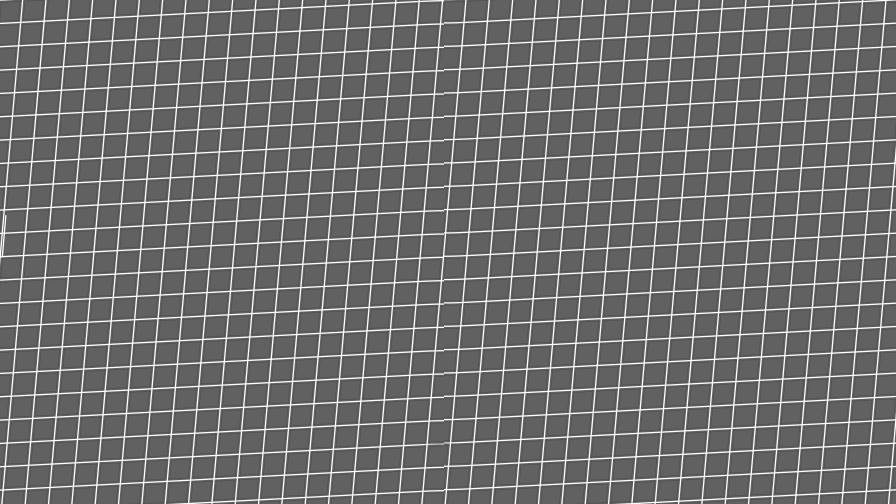
Write a WebGL 2 fragment shader that draws this pattern.

```glsl
#version 300 es
precision highp float;
// Thin white lattice on flat grey: two line families, each sheared a few
// degrees off its axis, drawn from the distance to the nearest line.
// A faint seam, a worn spot and one stray stroke break the regularity.

uniform vec2 u_resolution;
out vec4 fragColor;

const float CELLS_DOWN = 21.6;              // cells per canvas height
const vec2  SLOPE = vec2(0.0875, 0.0524);   // lean of uprights, rise of levels
const vec2  PHASE = vec2(0.08, 0.595);      // offset of each family, in cells
const float LINE_HALF = 0.0275;             // half line width, in cells
const float HALO_CENTER = 0.10;             // dark rim beside each line
const float HALO_REACH = 0.045;
const float HALO_DEPTH = 0.05;
const float SEAM_X = 19.05;                 // small kink in the level lines
const float SEAM_SHIFT = 0.025;
const float SEAM_REACH = 0.35;
const vec2  WORN_SPOT = vec2(18.75, 2.58);
const vec2  WORN_REACH = vec2(0.5, 0.2);
const float WORN_FADE = 0.45;
const vec2  STRAY_TOP = vec2(0.25, 12.35);
const vec2  STRAY_END = vec2(0.10, 10.60);
const vec3  GROUND = vec3(0.38);
const vec3  LINE_COLOR = vec3(1.0);

// Share of a pixel-wide window, centred at distance d, that the line covers.
float lineCoverage(float d, float pixel) {
  float right = min(d + 0.5 * pixel, LINE_HALF);
  float left = max(d - 0.5 * pixel, -LINE_HALF);
  return clamp((right - left) / pixel, 0.0, 1.0);
}

float haloAmount(float d) {
  return 1.0 - smoothstep(0.0, HALO_REACH, abs(d - HALO_CENTER));
}

float segmentDistance(vec2 p, vec2 a, vec2 b) {
  vec2 ab = b - a;
  float t = clamp(dot(p - a, ab) / dot(ab, ab), 0.0, 1.0);
  return length(p - a - t * ab);
}

void main() {
  float pixel = CELLS_DOWN / u_resolution.y;
  vec2 p = gl_FragCoord.xy * pixel;

  // Level lines step slightly across the seam, then settle again.
  float fromSeam = p.x - SEAM_X;
  float kink = SEAM_SHIFT * sign(fromSeam) * exp(-abs(fromSeam) / SEAM_REACH);

  // Perpendicular distance to the nearest line of each family.
  vec2 lattice = p - SLOPE * p.yx - PHASE - vec2(0.0, kink);
  vec2 d = abs(fract(lattice + 0.5) - 0.5) * inversesqrt(1.0 + SLOPE * SLOPE);

  float upright = lineCoverage(d.x, pixel);
  float level = lineCoverage(d.y, pixel);

  // Wear: thin out one stretch of a level line, add one stray stroke.
  vec2 worn = (p - WORN_SPOT) / WORN_REACH;
  level *= 1.0 - WORN_FADE * exp(-dot(worn, worn));
  float stray = lineCoverage(segmentDistance(p, STRAY_TOP, STRAY_END), pixel);

  float ink = 1.0 - (1.0 - upright) * (1.0 - level) * (1.0 - stray);
  float halo = max(haloAmount(d.x), haloAmount(d.y));
  vec3 color = mix(GROUND - HALO_DEPTH * halo, LINE_COLOR, ink);
  fragColor = vec4(color, 1.0);
}
```
